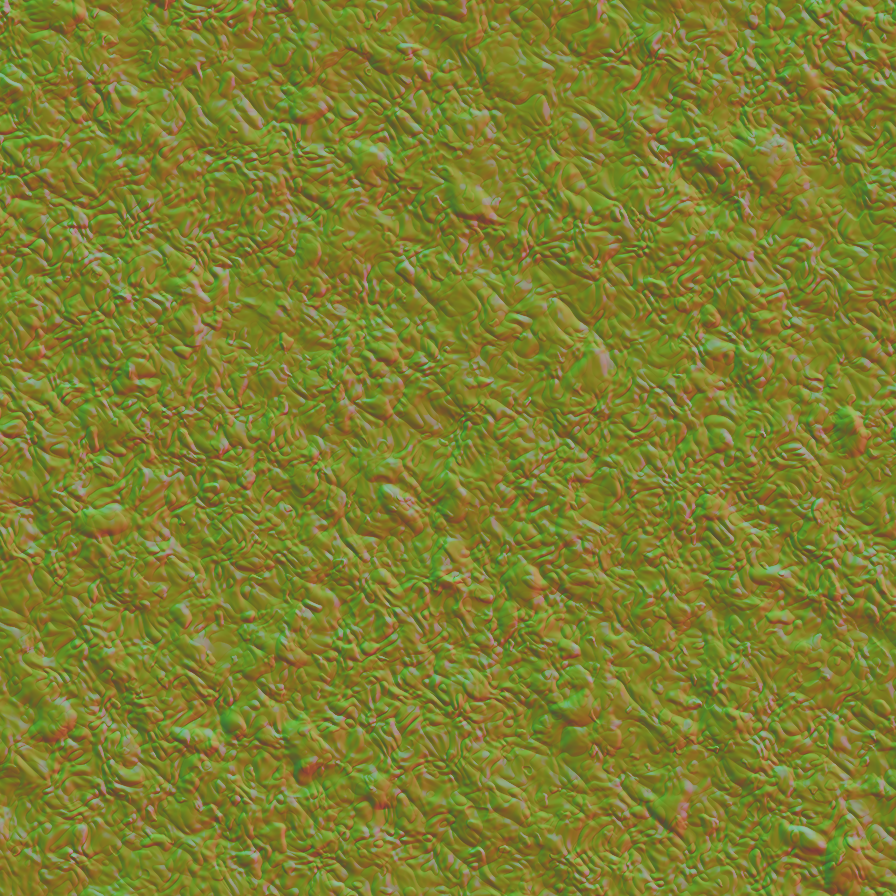
This texture map is drawn by a WebGL 1 fragment shader. Its source:

```glsl
precision highp float;

uniform vec2 u_resolution;

const vec2 FLAT_RG = vec2(0.494, 0.499);   // red and green of level ground
const float FLAT_BLUE = 0.118;
const float TILT_GAIN = 0.5;               // how far a slope shifts red and green
const float TILT_LIMIT = 3.0;              // compression of steep slopes
const float LIT_BLUE = 0.24;               // blue added on slopes facing upper right
const float STEEP_BLUE = 0.35;             // blue added on any steep slope
const float PALE_BLUE = 0.25;              // blue of scattered pale crumbs
const float SAMPLE_STEP = 0.0016;          // spacing of the slope samples

const float FINE_FREQ = 180.0;
const float CRUMB_FREQ = 100.0;
const float FLAKE_FREQ = 54.0;
const float LUMP_FREQ = 25.0;
const float FINE_SLOPE = 0.25;
const float CRUMB_SLOPE = 0.30;
const float FLAKE_SLOPE = 0.27;
const float LUMP_SLOPE = 0.17;
const vec2 GRAIN_STRETCH = vec2(0.68, 1.05);
const float WARP_FREQ = 38.0;
const float WARP_SIZE = 0.014;

const float LEAN = -0.85;                  // main direction of grain and stones
const float LEAN_SPREAD = 1.6;
const float PIT_SHARE = 0.1;
const float BAND_DENSITY = 0.30;           // extra stones along the middle
const float BAND_WIDTH = 0.06;

float hash(vec2 p) {
  return fract(sin(dot(p, vec2(127.1, 311.7))) * 43758.5453);
}

mat2 turn(float angle) {
  float c = cos(angle), s = sin(angle);
  return mat2(c, -s, s, c);
}

float noise(vec2 p) {
  vec2 i = floor(p), f = fract(p);
  f = f * f * (3.0 - 2.0 * f);
  return mix(mix(hash(i), hash(i + vec2(1.0, 0.0)), f.x),
             mix(hash(i + vec2(0.0, 1.0)), hash(i + 1.0), f.x), f.y);
}

vec2 wobble(vec2 p) {
  return vec2(noise(p), noise(p + 19.0)) - 0.5;
}

// Noise folded into sharp creases, centred on zero
float crease(vec2 p) {
  return abs(noise(p) - 0.5) - 0.2;
}

float stoneDensity(vec2 p) {
  float band = (p.y - 0.51) / BAND_WIDTH;
  return 1.2 * noise(p * 6.0) + BAND_DENSITY * exp(-band * band);
}

// Scattered tilted stones and pits: x is height, y is coverage
vec2 stones(vec2 p, float freq, float share, float steepness) {
  vec2 g = p * freq;
  g += 0.4 * wobble(g * 1.9) + 0.16 * wobble(g * 4.3 + 7.0);
  vec2 cell = floor(g);
  vec2 total = vec2(0.0);
  for (int j = -1; j <= 1; j++) {
    for (int i = -1; i <= 1; i++) {
      vec2 id = cell + vec2(float(i), float(j));
      vec2 seed = id + freq;
      vec2 centre = id + 0.15 + 0.7 * vec2(hash(seed), hash(seed + 5.3));
      float present = step(hash(seed + 11.9), share * stoneDensity(centre / freq));
      float size = hash(seed + 17.1);
      vec2 radii = vec2(mix(0.30, 0.60, size), mix(0.20, 0.36, size));
      vec2 q = turn(LEAN + LEAN_SPREAD * (hash(seed + 23.7) - 0.5)) * (g - centre) / radii;
      float dome = present * smoothstep(0.0, 1.0, 1.0 - dot(q, q));
      float facing = 6.2832 * hash(seed + 31.3);
      float tilt = 1.0 + 0.6 * dot(q, vec2(cos(facing), sin(facing)));
      float rise = hash(seed + 41.0) < PIT_SHARE ? -0.6 : mix(0.4, 1.2, hash(seed + 47.0));
      total.x += dome * tilt * rise;
      total.y = max(total.y, dome);
    }
  }
  return vec2(total.x * steepness / freq, total.y);
}

// Jagged grain drawn out along the lean; smoothness calms the finer layers
float soil(vec2 p, float smoothness) {
  float rough = mix(0.65, 1.2, smoothstep(0.25, 0.65, noise(p * 15.0 + 4.0)));
  vec2 g = (p + WARP_SIZE * wobble(p * WARP_FREQ));
  float fine = (noise(turn(LEAN + 0.5) * g * FINE_FREQ) - 0.5) * FINE_SLOPE / FINE_FREQ;
  float crumbs = crease(turn(LEAN - 0.2) * g * GRAIN_STRETCH.yy * CRUMB_FREQ + 7.0) * CRUMB_SLOPE / CRUMB_FREQ;
  float flakes = crease(turn(LEAN + 0.15) * g * FLAKE_FREQ * GRAIN_STRETCH) * FLAKE_SLOPE / FLAKE_FREQ;
  float lumps = noise(turn(LEAN) * g * GRAIN_STRETCH * LUMP_FREQ + 3.0) * LUMP_SLOPE / LUMP_FREQ;
  return (rough * (fine + crumbs) + flakes) * (1.0 - smoothness) + lumps;
}

float height(vec2 p) {
  vec2 large = stones(p, 13.0, 0.30, 0.05);
  vec2 medium = stones(p, 27.0, 0.55, 0.06);
  vec2 small = stones(p, 52.0, 0.55, 0.05);
  float cover = max(large.y, max(medium.y, 0.5 * small.y));
  return soil(p, 0.65 * cover) + large.x + medium.x + small.x;
}

void main() {
  vec2 p = gl_FragCoord.xy / u_resolution.y;

  // Surface tilt from height differences
  float here = height(p);
  vec2 slope = vec2(here - height(p + vec2(SAMPLE_STEP, 0.0)),
                    here - height(p + vec2(0.0, SAMPLE_STEP))) / SAMPLE_STEP;
  vec2 tilt = slope / sqrt(1.0 + TILT_LIMIT * dot(slope, slope));

  // Tilt sets red and green, light and steepness set blue
  float lit = max(0.0, tilt.x + tilt.y);
  float pale = smoothstep(0.45, 0.75, noise(p * 120.0 + 2.0)) * smoothstep(0.05, 0.3, lit);
  float blue = FLAT_BLUE + LIT_BLUE * lit + STEEP_BLUE * dot(tilt, tilt) + PALE_BLUE * pale;
  gl_FragColor = vec4(FLAT_RG + TILT_GAIN * tilt, blue, 1.0);
}
```
